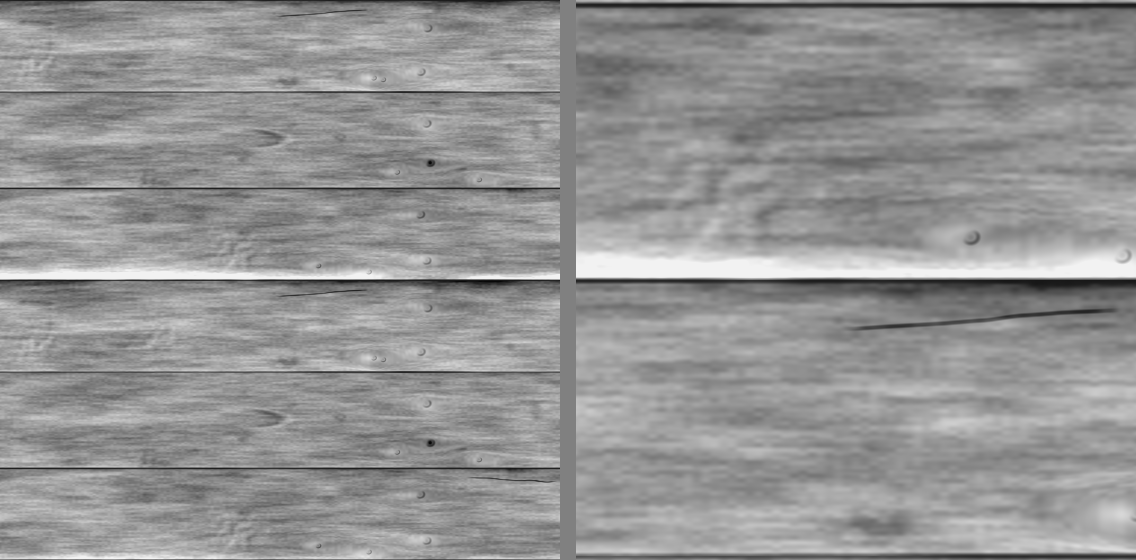
Left, the full canvas; right, a detail of the centre.
This texture is drawn by a WebGL 2 fragment shader. Its source:

```glsl
#version 300 es
precision highp float;
// Weathered grey wooden siding: three overlapping horizontal boards, stacked twice.
uniform vec2 u_resolution;
out vec4 fragColor;

float hash(vec2 p) {
    vec3 q = fract(p.xyx * 0.1031);
    q += dot(q, q.yzx + 33.33);
    return fract((q.x + q.y) * q.z);
}

// Value noise with scale.x whole cells across, so it wraps sideways.
float noise(vec2 p, vec2 scale) {
    p *= scale;
    vec2 i = floor(p), f = p - i;
    f = f * f * (3.0 - 2.0 * f);
    float x0 = mod(i.x, scale.x), x1 = mod(i.x + 1.0, scale.x);
    float low = mix(hash(vec2(x0, i.y)), hash(vec2(x1, i.y)), f.x);
    float high = mix(hash(vec2(x0, i.y + 1.0)), hash(vec2(x1, i.y + 1.0)), f.x);
    return mix(low, high, f.y) - 0.5;
}

float blob(vec2 d, vec2 radius) {
    d /= radius;
    return exp(-dot(d, d));
}

// Thin sloping split between two x positions.
float crack(vec2 p, float x0, float x1, float y0, float slope) {
    float y = y0 + slope * (p.x - x0) + 0.003 * noise(p, vec2(40.0, 1.0));
    float span = smoothstep(x0, x0 + 0.02, p.x) * (1.0 - smoothstep(x1 - 0.02, x1, p.x));
    return span * (1.0 - smoothstep(0.0004, 0.0019, abs(p.y - y)));
}

float woodGrain(vec2 p) {
    float tone = 0.19 * noise(p, vec2(6.0, 26.0));
    tone += 0.12 * noise(p + 3.0, vec2(17.0, 60.0));
    tone += 0.13 * noise(p + 5.0, vec2(14.0, 150.0));
    tone += 0.14 * noise(p + 7.0, vec2(34.0, 290.0));
    return tone + 0.08 * noise(p + 9.0, vec2(190.0, 380.0));
}

void main() {
    vec2 uv = gl_FragCoord.xy / u_resolution;

    // Board layout: the middle one of each three is slightly taller.
    float down = (1.0 - uv.y) * 2.0;
    float row = floor(down);
    float t = fract(down) * 0.5;
    float board = step(0.164, t) + step(0.336, t);
    float isFirst = 1.0 - step(0.5, board);
    float isLast = step(1.5, board);
    float isMiddle = 1.0 - isFirst - isLast;
    float height = 0.164 + 0.008 * isMiddle;
    vec2 p = vec2(uv.x, t - 0.164 * board - 0.008 * isLast);
    float toBottom = height - p.y;

    // Knots: pale halo, dark ring on one side, grain bending around them.
    float knots = 0.0, bend = 0.0;
    for (int i = 0; i < 4; i++) {
        float n = float(i);
        float r1 = hash(vec2(n + 3.0, board + 11.0));
        float r2 = hash(vec2(n + 17.0, board + 5.0));
        vec2 center = vec2(0.738 + 0.035 * r1, height * (0.24 + 0.48 * n + 0.1 * r2));
        if (i > 1) center = vec2(0.55 + 0.36 * r1, height * (0.8 + 0.15 * r2));
        float size = i > 1 ? 0.005 : 0.008;
        vec2 d = p - center;
        float dark = isMiddle * (i == 1 ? 1.0 : 0.0);
        float ring = abs(length(d * vec2(0.85, 1.0)) - size * 0.75);
        float side = smoothstep(-size, size, d.x + d.y);
        knots += 0.13 * (1.0 - dark) * blob(d + vec2(0.008, 0.0), vec2(3.5, 1.2) * size);
        knots -= 0.24 * side * (1.0 - smoothstep(0.0, size * 0.4, ring));
        knots -= (0.1 + 0.4 * dark) * blob(d, vec2(size * 0.55));
        bend -= 0.7 * d.y * blob(d, vec2(0.05, 0.018));
    }

    // Streaky grain, a little lighter toward the lower edge.
    vec2 grainPoint = p + vec2(0.0, bend + 0.006 * noise(p + board, vec2(5.0, 9.0)) + board * 4.0);
    float tone = 0.565 + woodGrain(grainPoint) + 0.05 * p.y / height + knots;

    // Small dark specks and smudges.
    float smudge = noise(p + board + 20.0, vec2(23.0, 50.0));
    tone -= 0.14 * smoothstep(0.3, 0.5, smudge) * (0.6 + noise(p, vec2(120.0, 160.0)));

    // Embossed flaking in a few worn spots.
    float worn = blob(p - vec2(0.43, 0.115), vec2(0.045, 0.03)) * isLast;
    worn += (blob(p - vec2(0.06, 0.115), vec2(0.05, 0.03))
           + blob(p - vec2(0.285, 0.11), vec2(0.035, 0.03)) * (0.4 + 0.6 * row)) * isFirst;
    vec2 flakes = vec2(95.0, 110.0);
    tone += 0.28 * worn * (noise(p, flakes) - noise(p + vec2(0.004, 0.004), flakes));

    // Pointed arches of grain on the middle board.
    vec2 arch = (p - vec2(0.4, 0.083 + 0.004 * noise(p, vec2(16.0, 20.0)))) / vec2(0.118, 0.021);
    float radius = length(arch);
    float archFade = isMiddle * smoothstep(0.0, 0.8, arch.x);
    tone += archFade * (0.14 * exp(-pow((radius - 1.0) * 12.0, 2.0))
                      - 0.12 * exp(-pow((radius - 0.85) * 9.0, 2.0))
                      + 0.08 * exp(-pow((radius - 0.55) * 9.0, 2.0)));

    // Splits in the wood.
    tone -= 0.27 * isFirst * crack(p, 0.49, 0.66, 0.028, -0.055);
    tone -= 0.3 * isLast * row * crack(p, 0.83, 1.0, 0.017, 0.045);

    // Bright worn lip along the bottom, broadest on the last upper board.
    float patchy = 0.75 + noise(p, vec2(9.0, 12.0));
    float wide = isLast * (1.0 - 0.65 * row);
    float lipWidth = 0.005 + wide * (0.008 + 0.008 * smoothstep(0.75, 0.0, p.x));
    tone += (0.12 + 0.33 * wide) * patchy * exp(-pow(toBottom / lipWidth, 2.0));

    // Soft shadow below the board above, then the dark gap itself.
    float shadow = isFirst * (0.17 + 0.1 * row) * exp(-p.y / 0.018);
    shadow += (0.16 + 0.06 * isLast) * exp(-p.y / 0.006);
    tone -= shadow * (0.8 + 1.2 * noise(p + 13.0, vec2(8.0, 10.0)));
    float gapBoard = p.y < toBottom ? board : mod(board + 1.0, 3.0);
    float deep = smoothstep(0.52, 0.57, p.x) * (1.0 - smoothstep(0.79, 0.87, p.x));
    float gapDepth = abs(gapBoard - 1.0) < 0.5 ? 0.5 + 0.45 * deep : 0.86;
    gapDepth *= 0.95 + 0.3 * noise(vec2(p.x, gapBoard), vec2(25.0, 1.0));
    float gap = 1.0 - smoothstep(0.0006, 0.0032, min(p.y, toBottom + 0.0008));
    tone = mix(tone, 0.1, gap * gapDepth);

    fragColor = vec4(vec3(clamp(tone, 0.03, 0.95)), 1.0);
}
```
